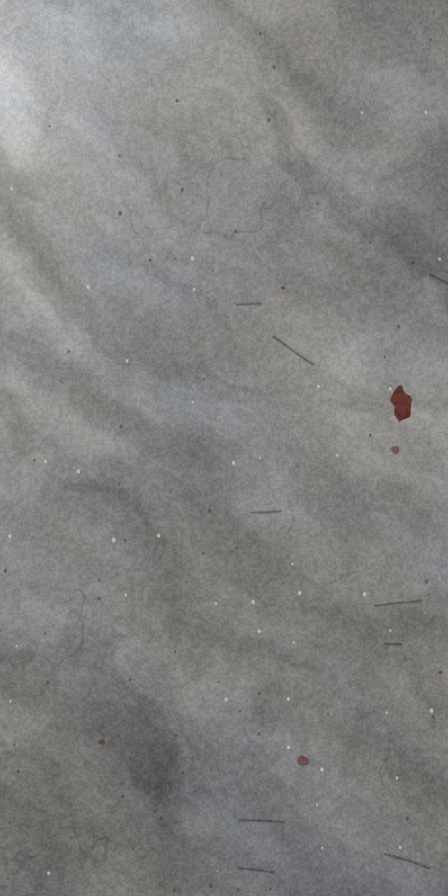
Give the GLSL for this texture, as a Shadertoy shader.

```glsl
// Worn concrete floor: a soft sheen from the upper left over trowelled grey,
// with slanted cloudy streaks (stretched fbm), fine grain, and hashed scatters
// of grit, scratches, hairline cracks and rust chips.

const float SHADE_BOTTOM = 0.425;
const float SHADE_TOP    = 0.520;
const vec2  SHEEN_POS    = vec2(0.0, 1.86);
const float SHEEN_GAIN   = 0.23;
const vec2  STREAK_DIR   = vec2(0.80, -0.60);
const float CLOUD_GAIN   = 0.19;
const float STREAK_GAIN  = 0.17;
const float SMUDGE_GAIN  = 0.055;
const float GRAIN_GAIN   = 0.075;
const vec3  COOL_TINT    = vec3(0.982, 1.000, 1.022);
const vec3  WARM_TINT    = vec3(1.022, 1.000, 0.962);
const vec3  RUST         = vec3(0.36, 0.19, 0.16);
const vec3  PALE_GRIT    = vec3(0.80, 0.79, 0.76);
const vec3  DARK_GRIT    = vec3(0.27, 0.26, 0.27);
const vec2  BIG_CHIP_POS = vec2(0.895, 1.095);
const int   SCRATCHES    = 9;
const int   CHIPS        = 6;

float hash(vec2 p) {
    vec3 q = fract(vec3(p.xyx) * 0.1031);
    q += dot(q, q.yzx + 33.33);
    return fract((q.x + q.y) * q.z);
}

vec2 hash2(vec2 p) {
    return vec2(hash(p), hash(p + 47.3));
}

float noise(vec2 p) {
    vec2 i = floor(p), f = fract(p);
    f = f * f * (3.0 - 2.0 * f);
    return mix(mix(hash(i), hash(i + vec2(1, 0)), f.x),
               mix(hash(i + vec2(0, 1)), hash(i + 1.0), f.x), f.y);
}

float fbm(vec2 p) {
    float sum = 0.0, gain = 0.5;
    for (int i = 0; i < 5; i++) {
        sum += gain * noise(p);
        p = mat2(1.6, 1.2, -1.2, 1.6) * p + 7.1;
        gain *= 0.5;
    }
    return sum;
}

// Fbm that keeps its stretch in every octave
float streakFbm(vec2 p) {
    float sum = 0.0, gain = 0.5;
    for (int i = 0; i < 5; i++) {
        sum += gain * noise(p);
        p = p * 2.03 + 11.7;
        gain *= 0.5;
    }
    return sum;
}

float segment(vec2 p, vec2 halfSpan) {
    float t = clamp(dot(p, halfSpan) / dot(halfSpan, halfSpan), -1.0, 1.0);
    return length(p - halfSpan * t);
}

// One grain in some cells of a jittered grid
float grit(vec2 p, float cells, float share, float seed, float soft) {
    vec2 id = floor(p * cells);
    vec2 center = (id + 0.2 + 0.6 * hash2(id + seed)) / cells;
    float radius = mix(0.0015, 0.0042, hash(id + seed + 5.0));
    float d = length((p - center) * vec2(1.0, 0.8));
    return step(hash(id + seed + 9.0), share) * (1.0 - smoothstep(radius - soft, radius + soft, d));
}

void mainImage(out vec4 fragColor, in vec2 fragCoord) {
    vec2 p = fragCoord / iResolution.x;
    float soft = 0.7 / iResolution.x;
    vec2 s = vec2(dot(p, STREAK_DIR), dot(p, vec2(-STREAK_DIR.y, STREAK_DIR.x)));
    vec2 warp = vec2(fbm(p * 4.0), fbm(p * 4.0 + 31.0)) - 0.5;

    // Broad light
    float shade = mix(SHADE_BOTTOM, SHADE_TOP, smoothstep(0.0, 1.2, p.y));
    vec2 toSheen = (p - SHEEN_POS) * vec2(2.1, 1.5);
    shade += SHEEN_GAIN * exp(-1.7 * length(toSheen));
    float corner = smoothstep(0.4, 1.0, p.x) * smoothstep(1.3, 2.0, p.y);
    shade -= 0.055 * corner;

    // Clouds, streaks and darker smudges
    shade += CLOUD_GAIN * (fbm(p * 3.5 + warp) - 0.48);
    shade += STREAK_GAIN * (streakFbm(s * vec2(3.0, 11.0) + warp * 2.5) - 0.48);
    float smudge = streakFbm(s * vec2(2.2, 5.0) + warp * 2.0 + 19.0);
    shade -= SMUDGE_GAIN * smoothstep(0.50, 0.68, smudge);

    // Fine grain
    shade += GRAIN_GAIN * (noise(p * 230.0) - 0.5);
    shade += 0.6 * GRAIN_GAIN * (noise(p * 95.0 + 3.0) - 0.5);

    // Broken hairline cracks along a noise contour
    float crack = abs(fbm(p * 3.0 + 53.0) - 0.47);
    float crackMask = smoothstep(0.52, 0.66, noise(p * 6.0 + 70.0));
    shade -= 0.05 * crackMask * (1.0 - smoothstep(0.0, 0.008, crack));

    float warmth = smoothstep(0.36, 0.64, fbm(s * vec2(2.0, 4.0) + 83.0));
    vec3 color = shade * mix(COOL_TINT, WARM_TINT, clamp(0.75 * warmth + 0.4 * corner, 0.0, 1.0));

    // Scratches
    for (int i = 0; i < SCRATCHES; i++) {
        vec2 key = vec2(float(i) * 3.7, 12.0);
        float angle = mix(-0.7, 0.25, hash(key + 2.0));
        vec2 span = mix(0.015, 0.055, hash(key + 4.0)) * vec2(cos(angle), sin(angle));
        float d = segment(p - hash2(key) * vec2(1.0, 2.0) + 0.02 * warp, span);
        color *= 1.0 - 0.28 * (1.0 - smoothstep(0.0, 0.002 + 2.0 * soft, d));
    }

    // Grit
    color = mix(color, PALE_GRIT, 0.75 * grit(p, 13.0, 0.13, 21.0, soft));
    color = mix(color, DARK_GRIT, 0.60 * grit(p, 16.0, 0.14, 64.0, soft));

    // Rust chips: one large, the rest small
    for (int i = 0; i < CHIPS; i++) {
        vec2 key = vec2(float(i) * 5.3, 91.0);
        bool big = i == 0;
        vec2 center = big ? BIG_CHIP_POS : hash2(key) * vec2(1.0, 1.5);
        float radius = big ? 0.019 : mix(0.004, 0.009, hash(key + 8.0));
        vec2 q = (p - center) * (big ? vec2(1.0, 0.55) : vec2(0.8, 1.0));
        float d = length(q) + radius * 1.1 * (noise(p * 55.0 + key) - 0.5);
        float cover = 1.0 - smoothstep(radius - soft, radius + soft, d);
        vec3 rust = RUST * (0.8 + 0.4 * noise(p * 120.0));
        color = mix(color, rust, cover * (big ? 0.95 : 0.6));
    }

    fragColor = vec4(clamp(color, 0.0, 1.0), 1.0);
}
```
